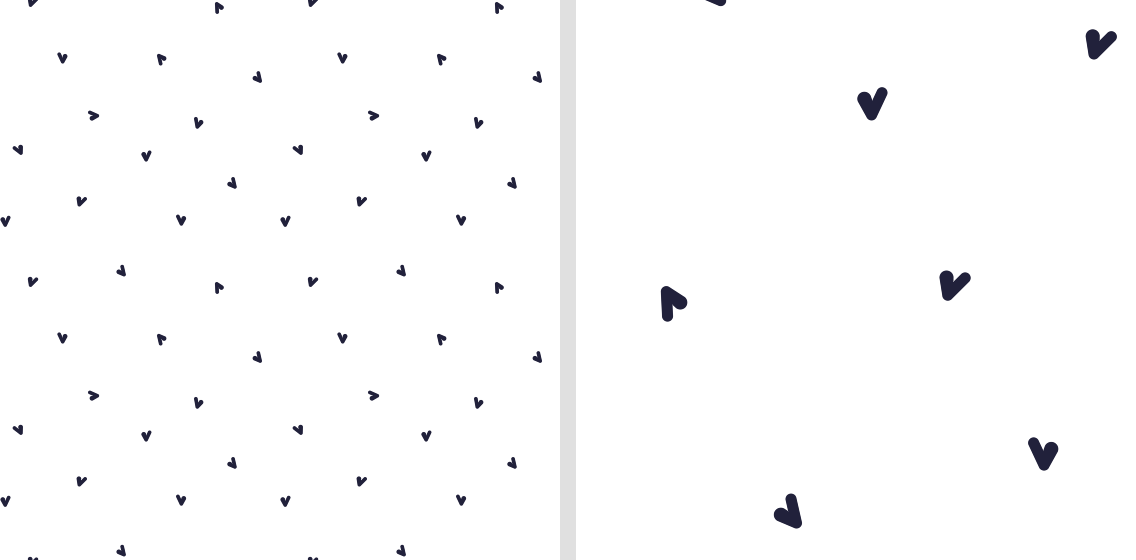
Left, the full canvas; right, a detail of the centre.
Reproduce this pattern procedurally as a Shadertoy shader.

```glsl
// Small dark hand-drawn hearts scattered on white, in a seamless two by two repeat.

const float TAU = 6.2831853;
const float REPEATS = 2.0;
const int HEARTS = 14;
const float HEART_SIZE = 0.02;   // in units of one repeat
const vec3 PAPER = vec3(1.0);
const vec3 INK = vec3(0.13, 0.13, 0.23);

// Counterclockwise turn of each heart, in degrees
const float TURNS[HEARTS] = float[](
    -20.0, 0.0, 91.0, 0.0, 0.0, -152.0, 38.0,
    27.0, -20.0, 38.0, -142.0, -15.0, 38.0, 0.0);

// Distance to a stroke whose radius changes from ra to rb
float taperedStroke(vec2 p, vec2 a, vec2 b, float ra, float rb) {
    vec2 axis = b - a;
    float t = clamp(dot(p - a, axis) / dot(axis, axis), 0.0, 1.0);
    return length(p - a - t * axis) - mix(ra, rb, t);
}

// Uneven heart: a short plump lobe and a long slim one meeting at the tip
float heart(vec2 p) {
    vec2 tip = vec2(-0.04, -0.70);
    float plump = taperedStroke(p, vec2(-0.47, 0.26), tip, 0.42, 0.33);
    float slim = taperedStroke(p, vec2(0.58, 0.62), tip, 0.33, 0.33);
    return min(plump, slim);
}

vec2 unrotate(vec2 p, float angle) {
    float c = cos(angle), s = sin(angle);
    return vec2(c * p.x + s * p.y, c * p.y - s * p.x);
}

// Diagonal lattice, loosened by a slow drift and a five-step stagger
vec2 heartCenter(float k) {
    vec2 lattice = vec2(0.106, 0.005) + k * vec2(2.0, 3.0) / float(HEARTS);
    float phase = TAU * k / float(HEARTS);
    vec2 drift = vec2(0.009 * cos(phase), 0.0) - vec2(0.044, 0.064) * sin(phase);
    float stagger = 0.029 - 0.073 * fract((k + 2.0) / 5.0);
    vec2 center = lattice + drift + stagger * vec2(1.0, -1.0);
    return vec2(center.x, -center.y);
}

// Distance to the nearest heart, in heart units, wrapping at the repeat edges
float scatteredHearts(vec2 p) {
    float nearest = 1e3;
    for (int k = 0; k < HEARTS; k++) {
        vec2 offset = p - heartCenter(float(k));
        offset -= round(offset);
        vec2 local = unrotate(offset / HEART_SIZE, radians(TURNS[k]));
        bool mirrored = (k % 10) % 3 == 1;
        if (mirrored) local.x = -local.x;
        nearest = min(nearest, heart(local));
    }
    return nearest;
}

void mainImage(out vec4 fragColor, in vec2 fragCoord) {
    vec2 p = REPEATS * fragCoord / iResolution.xy;
    float edge = 0.6 * REPEATS / (iResolution.y * HEART_SIZE);
    float coverage = 1.0 - smoothstep(-edge, edge, scatteredHearts(p));
    fragColor = vec4(mix(PAPER, INK, coverage), 1.0);
}
```
